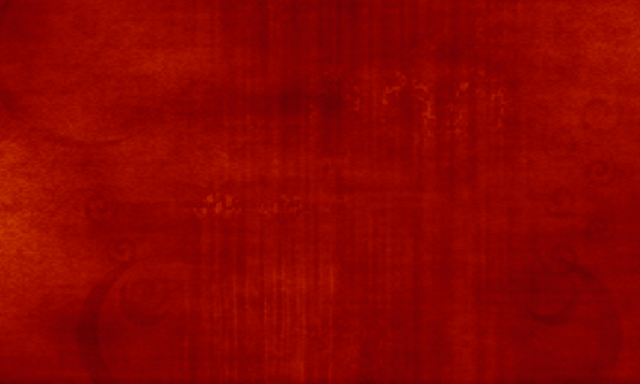
Reproduce this background procedurally as a WebGL 1 fragment shader.

```glsl
precision highp float;
// Worn crimson lacquer with glowing edges, vertical drips, speckled arches and faint scrollwork.

uniform vec2 u_resolution;

#define BASE_RED 0.539
#define GLOW_GAIN 1.25
#define MOTTLE 0.17
#define BLOTCH 0.055
#define STREAKS 0.105
#define BRUSH 0.035
#define GRAIN 0.075
#define DRIP_GAIN 0.055
#define SPECKLE_GAIN 0.11
#define ORNAMENT_DARK 0.052
#define EDGE 0.006

float hash(vec2 p) {
  vec3 q = fract(vec3(p.xyx) * 0.1031);
  q += dot(q, q.yzx + 33.33);
  return fract((q.x + q.y) * q.z);
}

float noise(vec2 p) {
  vec2 i = floor(p), f = fract(p);
  f = f * f * (3.0 - 2.0 * f);
  return mix(mix(hash(i), hash(i + vec2(1, 0)), f.x),
             mix(hash(i + vec2(0, 1)), hash(i + vec2(1, 1)), f.x), f.y);
}

float fbm(vec2 p) {
  float sum = 0.0, gain = 0.5;
  for (int i = 0; i < 5; i++) {
    sum += gain * noise(p);
    p = mat2(0.8, 0.6, -0.6, 0.8) * p * 2.03 + 17.0;
    gain *= 0.5;
  }
  return sum;
}

float blob(vec2 p, vec2 center, vec2 radius) {
  vec2 d = (p - center) / radius;
  return exp(-dot(d, d));
}

// Coverage of a disc with a second, shifted disc cut away
float crescent(vec2 p, vec2 center, float r, vec2 shift) {
  float d = max(length(p - center) - r, r - length(p - center - shift));
  return 1.0 - smoothstep(-EDGE, EDGE, d);
}

float curl(vec2 p, float size, float spin) {
  float r = length(p), pitch = size * 0.6;
  float turn = r / pitch - atan(p.y, p.x * spin) / 6.2832;
  float d = abs(fract(turn) - 0.5) * pitch;
  return (1.0 - smoothstep(0.003, 0.011, d)) * (1.0 - smoothstep(size * 0.75, size, r));
}

// Broad light and shade
float glow(vec2 p) {
  float g = 0.10 * blob(p, vec2(0.0, 0.43), vec2(0.24, 0.34));
  g += 0.055 * blob(p, vec2(0.40, 0.86), vec2(0.24, 0.13));
  g += 0.080 * blob(p, vec2(1.62, 0.94), vec2(0.18, 0.13));
  g += 0.035 * blob(p, vec2(1.42, 0.68), vec2(0.28, 0.20));
  g += 0.030 * blob(p, vec2(0.50, 0.60), vec2(0.40, 0.18));
  g -= 0.060 * blob(p, vec2(0.80, 0.96), vec2(0.30, 0.20));
  g -= 0.050 * blob(p, vec2(0.74, 0.74), vec2(0.10, 0.035));
  g -= 0.050 * blob(p, vec2(1.60, 0.05), vec2(0.50, 0.35));
  g -= 0.055 * blob(p, vec2(0.25, 0.04), vec2(0.36, 0.24));
  g -= 0.060 * blob(p, vec2(0.0, 0.92), vec2(0.12, 0.22));
  return g * GLOW_GAIN;
}

// Thin broken runs of paint in the lower middle
float drips(vec2 p) {
  float sum = 0.0;
  for (int i = 0; i < 16; i++) {
    float k = float(i);
    float x = 0.46 + 0.42 * hash(vec2(k, 3.0)) + 0.008 * noise(vec2(k, p.y * 12.0));
    float top = 0.44 - 0.20 * hash(vec2(k, 7.0));
    float foot = 0.25 * hash(vec2(k, 11.0)) - 0.12;
    float width = 0.005 + 0.007 * hash(vec2(k, 19.0));
    float line = 1.0 - smoothstep(0.0, width, abs(p.x - x));
    float span = smoothstep(foot, foot + 0.08, p.y) * (1.0 - smoothstep(top - 0.08, top, p.y));
    sum += line * span * (0.1 + noise(vec2(k * 9.0, p.y * 28.0)));
  }
  return min(sum, 1.2);
}

// Two rows of flaking arches: x is speckle cover, y is hollow shade
vec2 arches(vec2 p) {
  vec2 cover = vec2(0.0);
  for (int i = 0; i < 3; i++) {
    vec2 tall = p - vec2(0.87 + 0.187 * float(i), 0.70);
    float ring = length(tall / vec2(0.075, 0.11));
    cover.x += exp(-pow((ring - 0.8) * 3.5, 2.0)) * smoothstep(-0.14, 0.08, tall.y);
    cover.y += blob(tall, vec2(0.0, 0.01), vec2(0.034, 0.06));
    cover.y += 0.6 * blob(tall, vec2(0.085, 0.0), vec2(0.022, 0.08));
    vec2 low = p - vec2(0.57 + 0.17 * float(i), 0.455);
    float dome = 1.0 - smoothstep(0.85, 1.05, length(low / vec2(0.072, 0.042)));
    cover.x += dome * smoothstep(-0.05, 0.01, low.y) * (1.0 - 0.3 * float(i));
    cover.y += 0.7 * blob(low, vec2(0.0, 0.06), vec2(0.07, 0.02));
  }
  return cover;
}

// Dark leaves and curls along both sides
float scrollwork(vec2 p) {
  vec2 m = vec2(1.82 - p.x, p.y);
  float sum = crescent(p, vec2(0.40, 0.13), 0.20, vec2(0.055, 0.01));
  sum += crescent(m, vec2(0.40, 0.13), 0.20, vec2(0.055, 0.01));
  sum += crescent(p, vec2(0.22, 0.86), 0.25, vec2(0.03, 0.02));
  sum += crescent(p, vec2(0.38, 0.22), 0.07, vec2(0.02, 0.03));
  sum += crescent(m, vec2(0.38, 0.22), 0.07, vec2(0.02, 0.03));
  for (int i = 0; i < 6; i++) {
    float k = float(i), side = mod(k, 2.0) * 2.0 - 1.0;
    float size = 0.045 + 0.025 * hash(vec2(k, 31.0));
    sum += 0.8 * curl(p - vec2(1.51 + 0.05 * side, 0.33 + 0.075 * k), size, side);
    if (i < 3) sum += 0.7 * curl(p - vec2(0.38 - 0.06 * k, 0.24 + 0.11 * k), size, -side);
  }
  return min(sum, 1.2) * (0.4 + noise(p * 16.0));
}

// Red level to lacquer colour: brighter areas turn orange
vec3 lacquer(float red) {
  float warm = max(red - 0.5, 0.0);
  return vec3(red, 0.002 + 3.3 * warm * warm, 0.012 * (1.0 - smoothstep(0.47, 0.55, red)));
}

void main() {
  vec2 p = gl_FragCoord.xy / u_resolution.y;
  float middle = smoothstep(0.40, 0.60, p.x) * (1.0 - smoothstep(1.25, 1.50, p.x));
  float broad = glow(p);
  float red = BASE_RED + broad + MOTTLE * (fbm(p * vec2(5.0, 7.0)) - 0.48);
  red += BLOTCH * (fbm(p * vec2(24.0, 28.0) + 9.0) - 0.48);

  // Woven surface: vertical streaks, horizontal brushing, fine grain
  float streak = 0.6 * noise(vec2(p.x * 85.0, p.y * 3.0)) + 0.4 * noise(vec2(p.x * 24.0, p.y * 1.3 + 5.0));
  red += STREAKS * (streak - 0.5) * (0.25 + 0.75 * middle);
  red += BRUSH * (noise(vec2(p.x * 6.0, p.y * 75.0)) - 0.5);
  float grain = 0.65 * noise(p * vec2(130.0, 190.0)) + 0.35 * noise(p * vec2(60.0, 95.0) + 3.0) - 0.5;
  red += GRAIN * grain * (0.8 + 6.0 * max(broad, 0.0));

  // Ornament and paint runs
  vec2 arch = arches(p);
  float cells = 0.6 * noise(p * vec2(120.0, 105.0) + 7.0) + 0.4 * noise(p * vec2(58.0, 64.0));
  float flakes = smoothstep(0.46, 0.78, cells);
  float patches = smoothstep(0.45, 0.70, fbm(p * vec2(7.0, 9.0) + 31.0));
  red += SPECKLE_GAIN * flakes * min(arch.x + 0.35 * patches * (0.4 + 0.6 * middle), 1.0);
  red -= ORNAMENT_DARK * (0.85 * min(arch.y, 1.2) + scrollwork(p));
  red += DRIP_GAIN * drips(p);
  red -= 0.06 * (1.0 - smoothstep(0.0, 0.025, p.y));

  gl_FragColor = vec4(lacquer(clamp(red, 0.39, 0.78)), 1.0);
}
```
